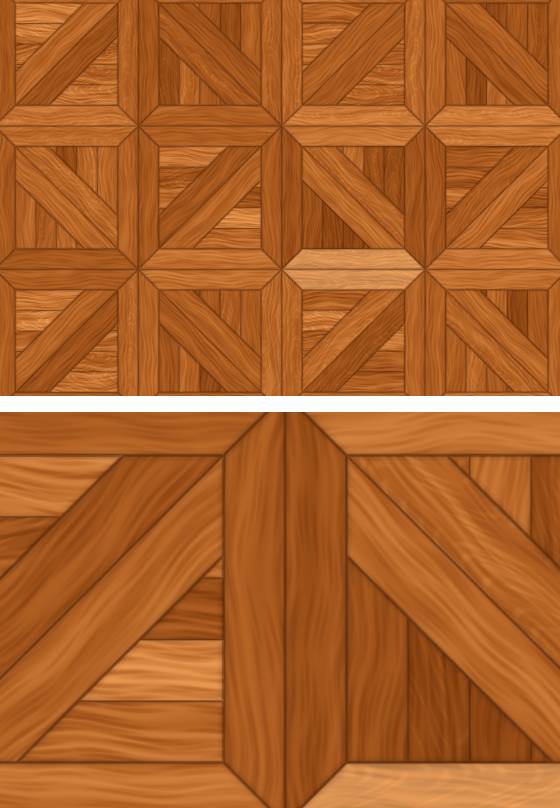
Top, the full canvas; bottom, a detail of the centre.
Reproduce this pattern procedurally as a WebGL 2 fragment shader.

```glsl
#version 300 es
precision highp float;
// Oak parquet: square tiles framed by mitred planks, each crossed by a two-plank
// diagonal over slats; direction alternates like a checkerboard. Every plank gets
// a hashed tone, grain from layered sines, and pores and flecks from cellular noise.
uniform vec2 u_resolution;
out vec4 fragColor;

const float TILES_DOWN = 2.761;
const vec2 TILE_OFFSET = vec2(0.036, 0.117);
const float INNER_HALF = 0.357;   // half side of the square inside the frame
const float BAND_HALF = 0.165;    // half width of the diagonal band
const float SLATS = 5.0;
const float SEAM_WIDTH = 0.0035;
const vec2 PALE_PLANK = vec2(2.5, 1.0);

const vec3 DARK_OAK = vec3(0.54, 0.26, 0.065);
const vec3 MID_OAK = vec3(0.70, 0.38, 0.14);
const vec3 LIGHT_OAK = vec3(0.87, 0.55, 0.28);
const vec3 PALE_OAK = vec3(0.84, 0.57, 0.33);
const vec3 SEAM_COLOR = vec3(0.33, 0.14, 0.03);

struct Plank {
    vec2 grainPos;   // x along the plank, y across it
    float seed;
    float edge;      // distance to the nearest joint
    float tone;
    float contrast;
    float pale;
};

float hash(vec2 p) {
    return fract(sin(dot(p, vec2(127.1, 311.7))) * 43758.55);
}

// Distance to the nearest jittered cell point
float cellular(vec2 p) {
    vec2 base = floor(p);
    float nearest = 4.0;
    for (int y = -1; y <= 1; y++) {
        for (int x = -1; x <= 1; x++) {
            vec2 cell = base + vec2(x, y);
            vec2 point = cell + vec2(hash(cell), hash(cell + 57.3));
            nearest = min(nearest, distance(p, point));
        }
    }
    return nearest;
}

// Growth rings, pores and ray flecks, roughly -1 to 1
float woodGrain(vec2 q, float seed) {
    q += seed * vec2(17.0, 31.0);
    float sway = mix(0.006, 0.03, fract(seed * 7.3));
    float y = q.y + sway * sin(q.x * 7.0 + seed * 40.0)
            + 0.005 * sin(q.x * 21.0 + q.y * 17.0);
    float broad = sin(y * 34.0 + 2.0 * sin(y * 13.0 + q.x));
    float rings = sin(y * 150.0 + 3.0 * sin(y * 37.0 + q.x * 3.0));
    float pores = 1.0 - smoothstep(0.1, 0.55, cellular(vec2(q.x * 5.0, y * 62.0)));
    vec2 fleckPos = vec2(q.x * 26.0 + 3.0 * sin(q.y * 24.0), q.y * 13.0);
    float flecks = 1.0 - smoothstep(0.12, 0.4, cellular(fleckPos));
    float flecked = step(0.62, fract(seed * 13.7));
    return 0.36 * broad + 0.34 * rings - 0.75 * pores + 0.55 * flecks * flecked + 0.2;
}

// Four mitred planks; neighbouring tiles share a base tone along their common side
Plank framePlank(vec2 p, vec2 tile, vec2 c) {
    vec2 a = abs(c);
    bool upright = a.x > a.y;
    vec2 side = upright ? vec2(sign(c.x), 0.0) : vec2(0.0, sign(c.y));
    vec2 pairId = tile + 0.5 + 0.5 * side;
    float d = max(a.x, a.y);
    float seed = hash(pairId + 0.13 * side);
    float edge = min(min(0.5 - d, d - INNER_HALF), abs(a.x - a.y) * 0.7071);
    float tone = (upright ? 0.43 : 0.55) + 0.3 * (hash(pairId) - 0.5) + 0.2 * (seed - 0.5);
    float pale = 1.0 - step(0.1, distance(pairId, PALE_PLANK));
    return Plank(upright ? p.yx : p, seed, edge, tone, 0.2, pale);
}

// Diagonal band over slats
Plank innerPlank(vec2 tile, vec2 c) {
    bool even = mod(tile.x + tile.y, 2.0) < 0.5;
    vec2 m = vec2(c.x, even ? c.y : -c.y);
    vec2 diagonal = vec2(m.x + m.y, m.x - m.y) * 0.7071;
    float border = INNER_HALF - max(abs(c.x), abs(c.y));
    float across = abs(diagonal.y);
    float half_ = sign(diagonal.y);
    if (across < BAND_HALF) {
        float seed = hash(tile + vec2(0.31 * half_, 4.7));
        float edge = min(border, min(across + 0.001, BAND_HALF - across));
        return Plank(diagonal, seed, edge, 0.43 + 0.34 * (seed - 0.5), 0.22, 0.0);
    }
    vec2 q = even ? c : c.yx;
    float slat = (q.y + INNER_HALF) / (2.0 * INNER_HALF) * SLATS;
    float seed = hash(tile * 3.1 + vec2(floor(slat), half_ * 5.3));
    float slatEdge = (0.5 - abs(fract(slat) - 0.5)) * 2.0 * INNER_HALF / SLATS;
    float edge = min(min(border, across - BAND_HALF), slatEdge + 0.0015);
    float tone = (even ? 0.58 : 0.33) + 0.5 * (seed - 0.5);
    return Plank(q, seed, edge, tone, even ? 0.34 : 0.2, 0.0);
}

vec3 oakColor(float tone) {
    float t = clamp(tone, -0.25, 1.1) * 2.0;
    return t < 1.0 ? mix(DARK_OAK, MID_OAK, t) : mix(MID_OAK, LIGHT_OAK, t - 1.0);
}

void main() {
    float pixel = TILES_DOWN / u_resolution.y;
    vec2 p = gl_FragCoord.xy * pixel + TILE_OFFSET;
    vec2 tile = floor(p);
    vec2 c = p - tile - 0.5;
    bool inFrame = max(abs(c.x), abs(c.y)) > INNER_HALF;
    Plank plank;
    if (inFrame) plank = framePlank(p, tile, c);
    else plank = innerPlank(tile, c);

    float grain = woodGrain(plank.grainPos, plank.seed);
    vec3 color = oakColor(plank.tone + plank.contrast * grain);
    color = mix(color, PALE_OAK * (1.0 + 0.09 * grain), plank.pale * 0.9);

    // Joints: a thin line inside a faint shadow
    color *= 1.0 - 0.12 * (1.0 - smoothstep(0.0, 0.018, plank.edge));
    float seam = 1.0 - smoothstep(SEAM_WIDTH - pixel, SEAM_WIDTH + pixel, plank.edge);
    fragColor = vec4(mix(color, SEAM_COLOR, 0.55 * seam), 1.0);
}
```
